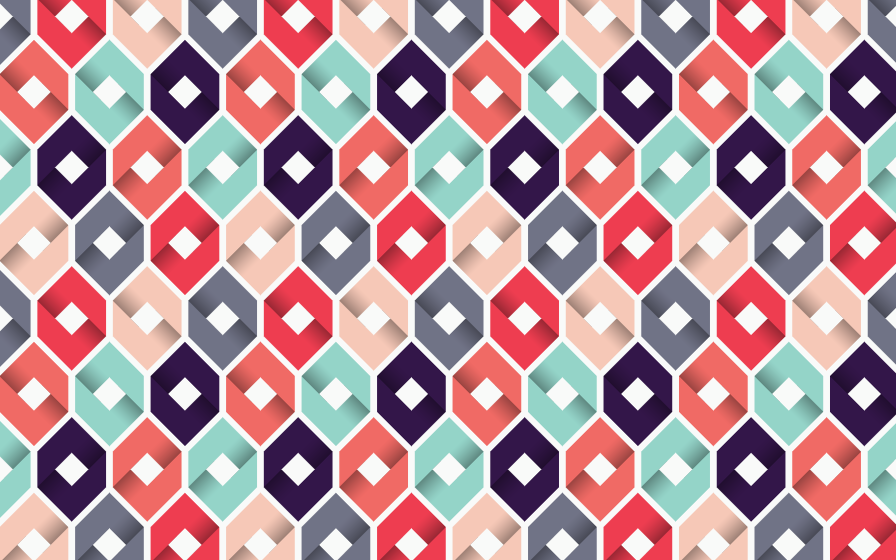
A Shadertoy shader for this pattern:

```glsl
// Staggered rows of elongated hexagons, each a ribbon folded around a white diamond.
// A hexagonal lattice picks the cell; distance functions cut the shapes, and a
// gradient along two diagonal seams shades the folds. Colours cycle every 3 x 4 cells.

const float PITCH = 0.1348;              // cell spacing, in canvas heights
const vec2  ORIGIN = vec2(0.45, 0.20);   // centre of cell (0, 0), in cells
const vec2  HEX_SIZE = vec2(0.455, 0.692); // half width, half height
const float DIAMOND = 0.221;             // half diagonal of the centre
const float SHADOW_DEPTH = 0.36;
const float DIAGONAL = 0.70710678;

const vec3 WHITE  = vec3(0.975, 0.980, 0.975);
const vec3 CORAL  = vec3(0.942, 0.415, 0.395);
const vec3 TEAL   = vec3(0.580, 0.830, 0.785);
const vec3 PLUM   = vec3(0.200, 0.085, 0.285);
const vec3 PEACH  = vec3(0.965, 0.785, 0.718);
const vec3 SLATE  = vec3(0.440, 0.450, 0.525);
const vec3 RED    = vec3(0.935, 0.240, 0.315);

float diamondDistance(vec2 p, float radius) {
    return (abs(p.x) + abs(p.y) - radius) * DIAGONAL;
}

// Hexagon with upright sides and 45 degree caps
float hexDistance(vec2 p, vec2 size) {
    return max(abs(p.x) - size.x, diamondDistance(p, size.y));
}

float coverage(float dist, float pixel) {
    return clamp(0.5 - dist / pixel, 0.0, 1.0);
}

// Returns the offset from the nearest centre in xy, and column and row in zw
vec4 hexCell(vec2 p) {
    vec2 evenId = vec2(floor(p.x + 0.5), 2.0 * floor(p.y * 0.5 + 0.5));
    vec2 oddId = vec2(floor(p.x), 2.0 * floor(p.y * 0.5) + 1.0);
    vec2 a = p - evenId;
    vec2 b = p - oddId - vec2(0.5, 0.0);
    bool useEven = diamondDistance(a, 0.0) < diamondDistance(b, 0.0);
    return useEven ? vec4(a, evenId) : vec4(b, oddId);
}

vec3 pickThree(float index, vec3 a, vec3 b, vec3 c) {
    return index < 0.5 ? a : index < 1.5 ? b : c;
}

// Two rows of one trio alternate with two rows of the other
vec3 cellColor(vec2 id) {
    float index = mod(id.x - mod(id.y, 2.0), 3.0);
    bool vividRow = mod(id.y + 3.0, 4.0) < 1.5;
    return vividRow ? pickThree(index, CORAL, TEAL, PLUM)
                    : pickThree(index, PEACH, SLATE, RED);
}

// Shadow beside the two seams, which continue opposite diamond edges
float foldShadow(vec2 p, float radius, float pixel) {
    if (p.x + p.y > 0.0) p = -p;         // half-turn symmetry
    float across = p.x - p.y + radius;
    float fade = clamp(1.0 - across / (2.0 * radius), 0.0, 1.0);
    return coverage(-across * DIAGONAL, pixel) * pow(fade, 1.3);
}

void mainImage(out vec4 fragColor, in vec2 fragCoord) {
    vec2 p = fragCoord / (iResolution.y * PITCH) - ORIGIN;
    float pixel = 1.0 / (iResolution.y * PITCH);

    vec4 cell = hexCell(p);
    vec2 local = cell.xy;

    // Fold direction flips every two rows
    vec2 folded = local;
    if (mod(cell.w, 4.0) > 1.5) folded.x = -folded.x;

    vec3 ribbon = cellColor(cell.zw);
    ribbon *= 1.0 - SHADOW_DEPTH * foldShadow(folded, DIAMOND, pixel);

    vec3 color = mix(WHITE, ribbon, coverage(hexDistance(local, HEX_SIZE), pixel));
    color = mix(color, WHITE, coverage(diamondDistance(local, DIAMOND), pixel));
    fragColor = vec4(color, 1.0);
}
```
